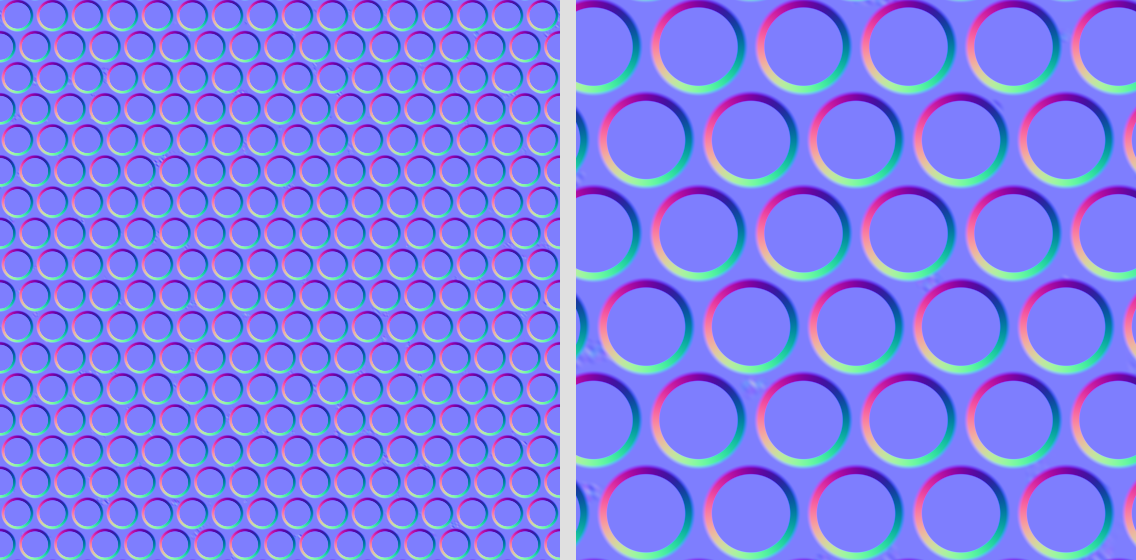
Left, the full canvas; right, a detail of the centre.
This texture map is drawn by a WebGL 2 fragment shader. Its source:

```glsl
#version 300 es
precision highp float;
// Tangent-space normal map of a sheet with staggered round recesses and faint scuffs.

#define COLUMNS 16.0      // recesses across
#define ROWS 18.0         // rows down, even so the stagger wraps
#define FLOOR_RADIUS 0.373 // flat floor, in column pitches
#define WALL_RADIUS 0.424 // where the steep wall starts to round off
#define RIM_RADIUS 0.478  // where the rounded rim meets the sheet
#define WALL_TILT 0.965   // sine of the steepest wall angle
#define SCUFF_PATCHES 48.0
#define SCUFF_GRAIN 240.0 // even, so the sheared grain wraps
#define SCUFF_TILT 0.5
#define FLAT_LEVEL 0.495  // encoding of a zero slope

uniform vec2 u_resolution;
out vec4 fragColor;

float hash(vec2 p) {
    return fract(sin(dot(p, vec2(127.1, 311.7))) * 43758.545);
}

// Value noise that wraps after a whole number of cells
float tiledNoise(vec2 p, vec2 period) {
    vec2 cell = floor(p);
    vec2 f = fract(p);
    f = f * f * (3.0 - 2.0 * f);
    vec2 a = mod(cell, period);
    vec2 b = mod(cell + 1.0, period);
    return mix(mix(hash(a), hash(vec2(b.x, a.y)), f.x),
               mix(hash(vec2(a.x, b.y)), hash(b), f.x), f.y);
}

// Offset from the nearest recess centre, in column pitches
vec2 nearestRecess(vec2 uv) {
    float row = floor(uv.y * ROWS);
    vec2 nearest = vec2(9.0);
    for (float k = -1.0; k <= 1.0; k++) {
        float r = row + k;
        float stagger = 0.5 * mod(r, 2.0);
        float dx = fract(uv.x * COLUMNS - stagger + 0.5) - 0.5;
        float dy = (uv.y * ROWS - r - 0.5) * COLUMNS / ROWS;
        vec2 offset = vec2(dx, dy);
        if (dot(offset, offset) < dot(nearest, nearest)) nearest = offset;
    }
    return nearest;
}

// Fine diagonal grain; the integer shear keeps it periodic
float grain(vec2 uv) {
    vec2 p = vec2(uv.x + uv.y, (uv.y - uv.x) * 0.5) * SCUFF_GRAIN;
    return tiledNoise(p, vec2(SCUFF_GRAIN, SCUFF_GRAIN * 0.5));
}

// Slope of sparse scuffs
vec2 scuffSlope(vec2 uv) {
    float patches = tiledNoise(uv * SCUFF_PATCHES, vec2(SCUFF_PATCHES));
    float amount = smoothstep(0.8, 0.96, patches);
    vec2 e = vec2(0.4 / SCUFF_GRAIN, 0.0);
    vec2 slope = vec2(grain(uv - e.xy) - grain(uv + e.xy),
                      grain(uv - e.yx) - grain(uv + e.yx));
    return slope * amount * SCUFF_TILT;
}

void main() {
    vec2 uv = gl_FragCoord.xy / u_resolution;
    float soft = max(0.5 * COLUMNS / min(u_resolution.x, u_resolution.y), 0.008);

    // Recess wall: crisp at the floor, rounded at the rim, facing inward
    vec2 offset = nearestRecess(uv);
    float radius = length(offset);
    float wall = smoothstep(FLOOR_RADIUS - soft, FLOOR_RADIUS + soft, radius)
               * (1.0 - smoothstep(WALL_RADIUS, RIM_RADIUS, radius));
    vec2 tilt = -offset / max(radius, 0.001) * wall * WALL_TILT;

    // Wear lies on the raised sheet only
    float sheet = smoothstep(WALL_RADIUS, RIM_RADIUS, radius);
    tilt += scuffSlope(uv) * sheet;

    // Encode the unit normal
    float height = sqrt(max(1.0 - dot(tilt, tilt), 0.0));
    vec3 normal = vec3(tilt, height);
    fragColor = vec4(clamp(FLAT_LEVEL + 0.5 * normal, 0.0, 1.0), 1.0);
}
```
